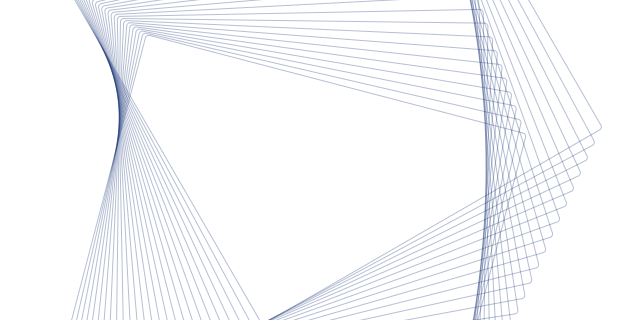
Reproduce this background procedurally as a Shadertoy shader.

```glsl
const vec3 PAPER = vec3(1.0);
const vec3 INK = vec3(0.04, 0.155, 0.43);
const int STEPS = 25;
const float LINE_WIDTH = 0.00094;
const float CORNER_RADIUS = 0.011;
const float HALF_SIDE = 0.6141;

// Vector from a square's centre to the middle of one side
vec2 sideAxis(float degrees, float halfSide) {
    float angle = radians(degrees);
    return halfSide * vec2(cos(angle), sin(angle));
}

// Signed distance to a rounded square whose axis sets its turn and size
float roundedSquare(vec2 p, vec2 axis, float radius) {
    float halfSide = length(axis);
    vec2 u = axis / halfSide;
    vec2 local = vec2(dot(p, u), dot(p, vec2(-u.y, u.x)));
    vec2 q = abs(local) - halfSide + radius;
    return length(max(q, 0.0)) + min(max(q.x, q.y), 0.0) - radius;
}

// Smooth coverage of a stroke, fading when thinner than a pixel
float stroke(float dist, float width, float pixel) {
    float reach = 0.5 * (max(width, pixel) + pixel);
    return min(width / pixel, 1.0) * clamp((reach - abs(dist)) / pixel, 0.0, 1.0);
}

void mainImage(out vec4 fragColor, in vec2 fragCoord) {
    float pixel = 1.0 / iResolution.y;
    vec2 p = fragCoord * pixel;
    p.x += 1.0 - 0.5 * iResolution.x * pixel;

    // End poses of the blended squares
    vec2 startCentre = vec2(1.0443, 0.8242);
    vec2 endCentre = vec2(0.8958, 0.1427);
    vec2 startAxis = sideAxis(30.0, HALF_SIDE);
    vec2 endAxis = sideAxis(-14.65, HALF_SIDE);

    // Overlay the outlines so crossings grow darker
    float clearPaper = 1.0;
    for (int i = 0; i <= STEPS; i++) {
        float blend = float(i) / float(STEPS);
        vec2 centre = mix(startCentre, endCentre, blend);
        vec2 axis = mix(startAxis, endAxis, blend);
        float dist = roundedSquare(p - centre, axis, CORNER_RADIUS);
        clearPaper *= 1.0 - stroke(dist, LINE_WIDTH, pixel);
    }

    fragColor = vec4(mix(INK, PAPER, clearPaper), 1.0);
}
```
